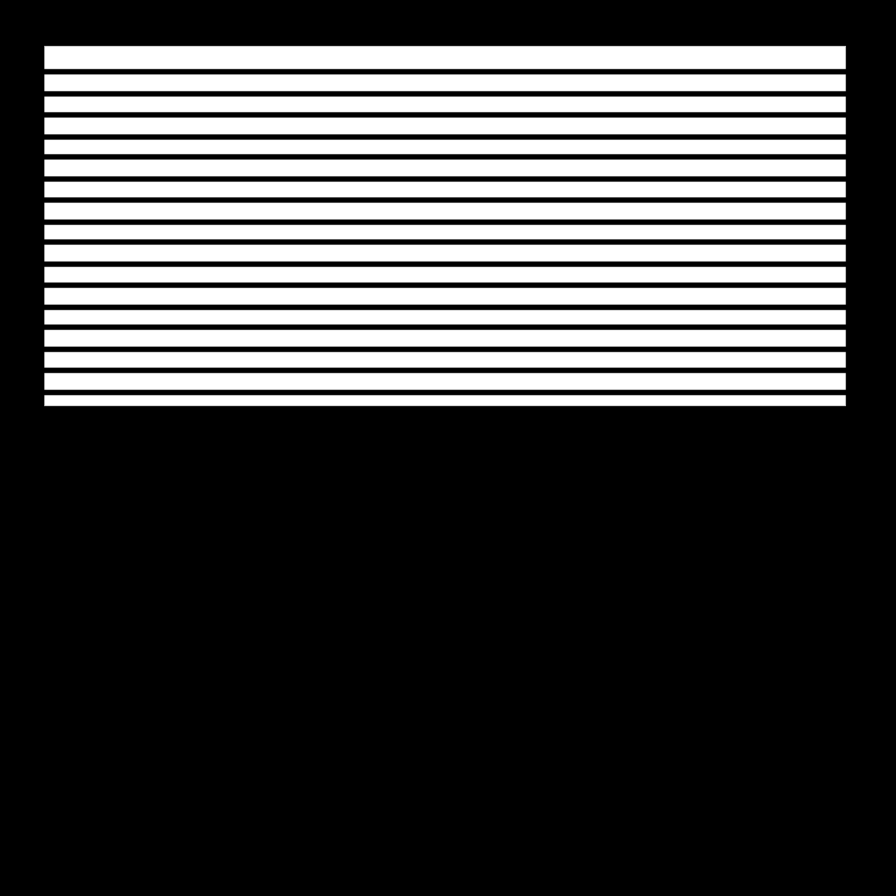
Reproduce this pattern procedurally as a three.js fragment shader.

```glsl
// A white panel in the upper half of a black canvas, ruled by thin black lines.
// The panel is a box distance; the lines repeat at an even pitch, each nudged
// by a small stagger that cycles every four lines.
varying vec2 vUv;

const vec3 INK = vec3(0.0);
const vec3 PAPER = vec3(1.0);
const float SOFTNESS = 0.001;

// Panel corners
const vec2 PANEL_MIN = vec2(0.0495, 0.5469);
const vec2 PANEL_MAX = vec2(0.9440, 0.9486);

// Ruled lines, counted downward from the first
const float FIRST_LINE_Y = 0.9193;
const float LINE_PITCH = 0.02376;
const float LINE_HALF_WIDTH = 0.003;
const float LAST_LINE = 15.0;

// Signed distance to a box given by two corners
float boxDistance(vec2 p, vec2 low, vec2 high) {
  vec2 d = abs(p - 0.5 * (low + high)) - 0.5 * (high - low);
  return length(max(d, 0.0)) + min(max(d.x, d.y), 0.0);
}

// Small downward offset of a line, repeating every four lines
float lineStagger(float index) {
  float odd = mod(index, 2.0);
  float secondPair = mod(floor(index * 0.5), 2.0);
  return 0.00095 * odd + 0.00065 * secondPair - 0.00065;
}

// Signed distance to the nearest ruled line
float lineDistance(float y, float firstY, float pitch, float halfWidth) {
  float depth = firstY - y;
  float index = clamp(floor(depth / pitch + 0.5), 0.0, LAST_LINE);
  return abs(depth - index * pitch - lineStagger(index)) - halfWidth;
}

// Coverage inside a shape, with a soft edge
float fill(float dist, float softness) {
  return 1.0 - smoothstep(-softness, softness, dist);
}

void main() {
  float panel = fill(boxDistance(vUv, PANEL_MIN, PANEL_MAX), SOFTNESS);
  float ruling = lineDistance(vUv.y, FIRST_LINE_Y, LINE_PITCH, LINE_HALF_WIDTH);
  float lines = fill(ruling, SOFTNESS);
  gl_FragColor = vec4(mix(INK, PAPER, panel * (1.0 - lines)), 1.0);
}
```
